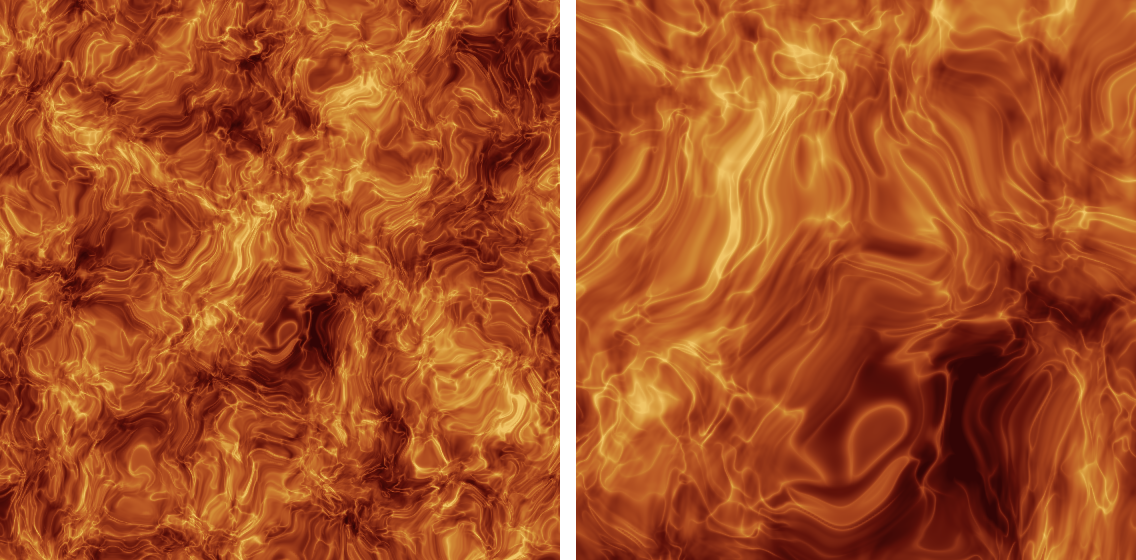
Left: the whole. Right: its middle third, enlarged.
This texture is drawn by a WebGL 2 fragment shader. Its source:

```glsl
#version 300 es
precision highp float;

uniform vec2 u_resolution;
out vec4 fragColor;

const float BROAD_SCALE = 4.2;
const float CLOUD_SCALE = 12.0;
const vec2 STREAK_SCALE = vec2(58.0, 19.0);
const float FOLD_SCALE = 10.5;
const float BROAD_GAIN = 2.4;
const float CLOUD_GAIN = 1.6;
const float STREAK_GAIN = 1.2;
const float FOLD_GAIN = 1.95;
const float HEAT_BIAS = -0.56;
const float SWIRL = 0.42;
const float LINE_WIDTH = 0.0014;

const int STOPS = 8;
const vec3 FLAME[STOPS] = vec3[STOPS](
    vec3(0.20, 0.02, 0.02), vec3(0.37, 0.065, 0.035),
    vec3(0.53, 0.17, 0.08), vec3(0.65, 0.26, 0.11),
    vec3(0.74, 0.36, 0.15), vec3(0.79, 0.47, 0.18),
    vec3(0.84, 0.59, 0.23), vec3(0.94, 0.77, 0.40));
const float HEAT[STOPS] = float[STOPS](-2.6, -1.65, -0.84, -0.08, 0.66, 1.36, 2.05, 3.4);

// Random unit gradient for a lattice cell
vec2 cellGradient(vec2 cell) {
    uvec2 k = uvec2(ivec2(cell)) * uvec2(1597u, 3571u);
    uint h = (k.x ^ (k.y << 7)) * 747796u + 28411u;
    h = ((h >> 15) ^ h) * 73244u + k.y;
    h = ((h >> 13) ^ h) * 90531u;
    float angle = float((h >> 8) & 65535u) / 65536.0 * 6.28319;
    return vec2(cos(angle), sin(angle));
}

float noise(vec2 p) {
    vec2 i = floor(p);
    vec2 f = p - i;
    vec2 u = f * f * f * (f * (f * 6.0 - 15.0) + 10.0);
    vec2 e = vec2(1.0, 0.0);
    float a = dot(cellGradient(i), f);
    float b = dot(cellGradient(i + e.xy), f - e.xy);
    float c = dot(cellGradient(i + e.yx), f - e.yx);
    float d = dot(cellGradient(i + e.xx), f - e.xx);
    return mix(mix(a, b, u.x), mix(c, d, u.x), u.y);
}

float fbm(vec2 p, int octaves) {
    float sum = 0.0;
    float amp = 1.0;
    for (int i = 0; i < octaves; i++) {
        sum += amp * noise(p);
        p = mat2(1.6, 1.2, -1.2, 1.6) * p + 7.3;
        amp *= 0.56;
    }
    return sum;
}

// Turbulent displacement summed over scales, so stretching stays bounded
vec2 swirl(vec2 p, float freq, int octaves) {
    vec2 offset = vec2(0.0);
    for (int i = 0; i < octaves; i++) {
        vec2 q = p * freq + float(i) * 5.7;
        offset += SWIRL / freq * vec2(noise(q + 11.7), noise(q + 53.1));
        freq *= 2.1;
    }
    return p + offset;
}

// Bright crest with a glow on one side, like a folded sheet of flame
float fold(vec2 p, float width) {
    float n = noise(p);
    float blur = fwidth(n);
    float glow = exp(-max(n, 0.0) * 9.0) * smoothstep(-0.04 - blur, 0.0, n);
    float crest = exp(-abs(n) / (width + 0.3 * blur));
    return 0.4 * glow + 0.6 * crest;
}

float folds(vec2 p) {
    float sum = 0.0;
    float amp = 1.0;
    float freq = FOLD_SCALE;
    for (int i = 0; i < 5; i++) {
        vec2 q = p + float(i) * 3.17;
        float presence = smoothstep(-0.15, 0.35, noise(q * freq * 0.7 + 29.0));
        sum += amp * presence * fold(q * freq, LINE_WIDTH * freq);
        freq *= 1.55;
        amp *= 0.9;
    }
    return sum;
}

vec3 flameColor(float heat) {
    vec3 color = FLAME[0];
    for (int i = 1; i < STOPS; i++) {
        float t = clamp((heat - HEAT[i - 1]) / (HEAT[i] - HEAT[i - 1]), 0.0, 1.0);
        color = mix(color, FLAME[i], t);
    }
    return color;
}

void main() {
    vec2 uv = gl_FragCoord.xy / min(u_resolution.x, u_resolution.y) + 4.0;
    vec2 bent = swirl(uv, 5.0, 3);
    vec2 curled = swirl(bent, 17.0, 3);

    // Large hot and dark areas, billows, and rising streaks
    float broad = fbm(bent * BROAD_SCALE, 4);
    float cloud = fbm(curled * CLOUD_SCALE + 19.0, 5);
    vec2 lean = vec2(bent.x - 0.4 * bent.y, bent.y + 0.4 * bent.x);
    float streak = fbm(lean * STREAK_SCALE + 5.0, 3);

    float heat = HEAT_BIAS + BROAD_GAIN * broad + CLOUD_GAIN * cloud;
    heat += STREAK_GAIN * streak * (0.6 + 0.8 * smoothstep(-0.3, 0.4, broad));
    heat += FOLD_GAIN * folds(curled);
    fragColor = vec4(flameColor(heat), 1.0);
}
```
